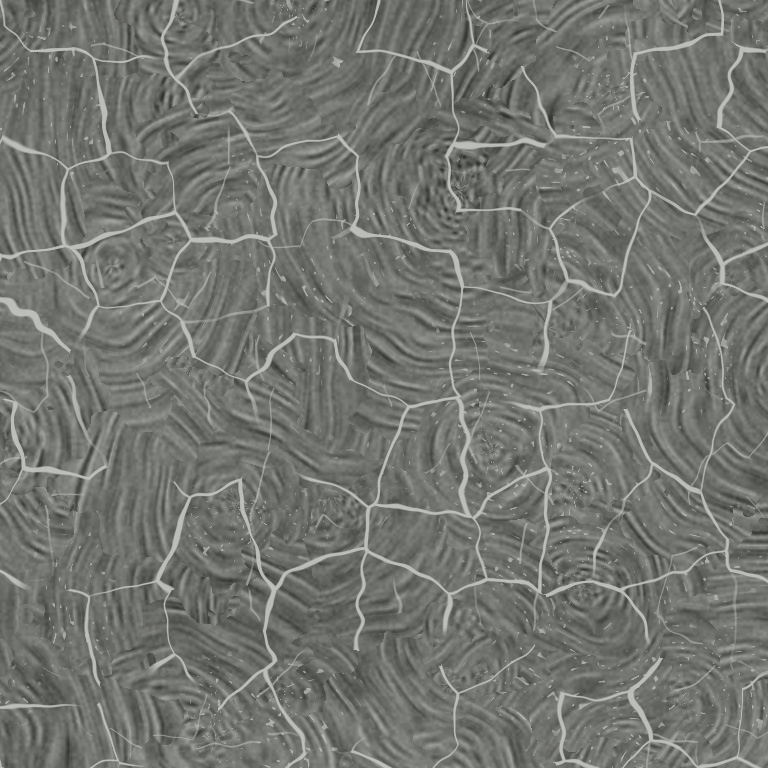
A three.js fragment shader for this texture:

```glsl
// Grey plaster combed in overlapping swirling brush strokes, split by a network of pale cracks.
#define PATCHES 5.5
#define GROOVES 165.0
#define STROKE_RATE 24.0
#define RELIEF 0.40
#define CRACK_CELLS 8.5
#define CRACK_WIDTH 0.0019
#define SOFTNESS 0.0015
#define PLASTER vec3(0.425, 0.432, 0.415)
#define CRACK_COLOUR vec3(0.75, 0.76, 0.745)

varying vec2 vUv;

vec2 hash22(vec2 p) {
  vec3 q = fract(p.xyx * vec3(0.1031, 0.1030, 0.0973));
  q += dot(q, q.yzx + 33.33);
  return fract((q.xx + q.yz) * q.zy);
}

float noise(vec2 p) {
  vec2 i = floor(p), f = fract(p);
  f = f * f * (3.0 - 2.0 * f);
  float low = mix(hash22(i).x, hash22(i + vec2(1.0, 0.0)).x, f.x);
  float high = mix(hash22(i + vec2(0.0, 1.0)).x, hash22(i + 1.0).x, f.x);
  return mix(low, high, f.y);
}

vec2 noise2(vec2 p) {
  return vec2(noise(p), noise(p + 57.3)) - 0.5;
}

// Cell of the brush patch lying on top at p
vec2 topPatch(vec2 p) {
  vec2 g = p * PATCHES + 0.7 * noise2(p * 13.0) + 0.25 * noise2(p * 55.0);
  vec2 cell = floor(g), best = cell;
  float nearest = 9.0;
  for (int y = -1; y <= 1; y++) {
    for (int x = -1; x <= 1; x++) {
      vec2 id = cell + vec2(float(x), float(y));
      float d = length(id + hash22(id + 3.0) - g) + 0.5 * hash22(id + 19.0).x;
      if (d < nearest) { nearest = d; best = id; }
    }
  }
  return best;
}

// Stroke coordinates: x runs across the bristles, y along the arc
vec2 strokeCoords(vec2 p, vec2 id) {
  vec2 shape = hash22(id + 41.0);
  float turn = 6.2832 * hash22(id + 73.0).x;
  float reach = 0.015 + 0.32 * shape.x * shape.x;
  vec2 outward = vec2(cos(turn), sin(turn));
  vec2 anchor = (id + hash22(id + 3.0)) / PATCHES;
  vec2 q = p - anchor + outward * reach;
  q += 0.022 * noise2(p * 16.0 + id);
  q = vec2(dot(q, outward), dot(q, vec2(-outward.y, outward.x)));
  q.y *= mix(0.65, 1.2, shape.y);
  return vec2(length(q), atan(q.y, q.x) * (reach + 0.07));
}

// Height of the combed surface
float bristles(vec2 s, vec2 id) {
  vec2 shift = 40.0 * hash22(id);
  float fine = noise(s * vec2(GROOVES, STROKE_RATE) + shift);
  float broad = noise(s * vec2(GROOVES * 0.48, STROKE_RATE * 0.7) + shift + 9.0);
  return 0.6 * fine + 0.5 * broad;
}

// Crack coverage from cell borders, each border with its own presence and width
float cracks(vec2 p, float cells, float width, float presence) {
  vec2 g = (p + 0.032 * noise2(p * 11.0) + 0.011 * noise2(p * 42.0)) * cells;
  vec2 cell = floor(g), home = cell, toHome = vec2(0.0);
  float nearest = 9.0;
  for (int y = -1; y <= 1; y++) {
    for (int x = -1; x <= 1; x++) {
      vec2 id = cell + vec2(float(x), float(y));
      vec2 v = id + 0.14 + 0.72 * hash22(id + cells) - g;
      if (dot(v, v) < nearest) { nearest = dot(v, v); toHome = v; home = id; }
    }
  }
  float cover = 0.0;
  for (int y = -2; y <= 2; y++) {
    for (int x = -2; x <= 2; x++) {
      vec2 id = home + vec2(float(x), float(y));
      vec2 v = id + 0.14 + 0.72 * hash22(id + cells) - g;
      vec2 across = v - toHome;
      if (dot(across, across) > 0.0001) {
        float d = dot(0.5 * (toHome + v), normalize(across)) / cells;
        vec2 trait = hash22((id + home) * 1.7 + 11.0);
        float w = width * mix(0.35, 1.3, trait.y) * (0.55 + 0.9 * noise(p * 30.0));
        float shown = smoothstep(0.0, 0.12, presence - trait.x + 0.4 * (noise(p * 14.0 + 5.0) - 0.5));
        cover = max(cover, shown * (1.0 - smoothstep(w - SOFTNESS * 0.5, w + SOFTNESS, d)));
      }
    }
  }
  return cover;
}

void main() {
  vec2 p = vUv + 2.0;

  // Raking light over the grooves
  vec2 id = topPatch(p);
  vec2 s = strokeCoords(p, id);
  float h = bristles(s, id);
  float slope = h - bristles(s + vec2(0.0042, 0.0), id);
  float depth = RELIEF * mix(0.5, 1.25, noise(p * 9.0 + 31.0));
  float tone = clamp(slope * depth, -0.21, 0.14) - 0.10 * smoothstep(0.64, 0.9, h);

  // Grain and slow changes of shade
  tone += 0.07 * (noise(p * 230.0) - 0.5) + 0.07 * (noise(p * 5.0) - 0.5) + 0.015;
  vec3 colour = PLASTER + tone;

  // Pale flecks caught on the ridges
  float fleck = smoothstep(0.84, 0.95, noise(s * vec2(230.0, 110.0) + id * 7.0));
  fleck *= smoothstep(0.35, 0.75, noise(p * 10.0 + 80.0));
  colour = mix(colour, CRACK_COLOUR, 0.75 * fleck);

  // Main cracks over finer, fainter ones
  float hairline = cracks(p + 7.0, CRACK_CELLS * 1.6, CRACK_WIDTH * 0.5, 0.22);
  float crack = cracks(p, CRACK_CELLS, CRACK_WIDTH, 0.72);
  colour = mix(colour, CRACK_COLOUR, max(0.6 * hairline, 0.95 * crack));
  gl_FragColor = vec4(colour, 1.0);
}
```
